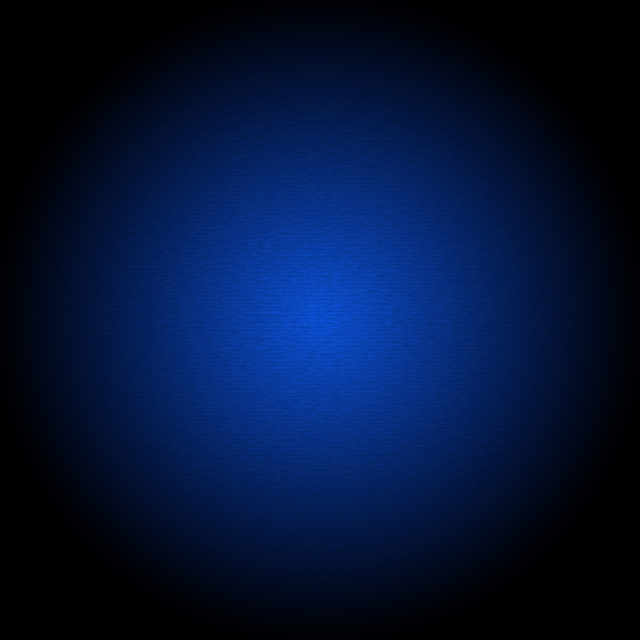
A Shadertoy shader for this background:

```glsl
// A deep blue radial glow fading to black, over finely ribbed fabric.
// The glow is a nearly linear cone with a soft toe; the weave is a row of
// horizontal ribs bent and broken up by gradient noise.

vec2 hashGradient(vec2 cell) {
    vec2 p = fract(cell * vec2(0.1031, 0.1030));
    p += dot(p, p.yx + 33.33);
    float angle = 6.2832 * fract((p.x + p.y) * p.x * 17.31);
    return vec2(cos(angle), sin(angle));
}

float gradientNoise(vec2 p) {
    vec2 cell = floor(p), f = fract(p);
    vec2 u = f * f * f * (f * (f * 6.0 - 15.0) + 10.0);
    vec2 e = vec2(0.0, 1.0);
    float bottom = mix(dot(hashGradient(cell), f),
                       dot(hashGradient(cell + e.yx), f - e.yx), u.x);
    float top = mix(dot(hashGradient(cell + e.xy), f - e.xy),
                    dot(hashGradient(cell + e.yy), f - e.yy), u.x);
    return mix(bottom, top, u.y);
}

// Relief of the cloth, around zero
float weave(vec2 uv) {
    const float ribCount = 165.0;
    float bend = 0.6 * gradientNoise(uv * vec2(60.0, 110.0));
    float rib = sin(6.2832 * (uv.y * ribCount + bend));
    float thread = gradientNoise(uv * vec2(75.0, 210.0) + 7.0);
    float grain = gradientNoise(uv * vec2(190.0, 230.0) + 31.0);

    // Fade the ribs when the canvas is too small to resolve them
    float resolved = smoothstep(2.0, 3.0, iResolution.y / ribCount);
    return resolved * (0.045 * rib + 0.10 * thread + 0.07 * grain);
}

void mainImage(out vec4 fragColor, in vec2 fragCoord) {
    vec2 uv = fragCoord / iResolution.xy;

    // Radial glow: rounded tip, straight slope, soft toe at the rim
    float radius = length(vec2(uv - vec2(0.5, 0.502)));
    float slope = 1.0 - 2.0 * sqrt(radius * radius + 0.0004);
    float glow = 0.5 * (slope + sqrt(slope * slope + 0.0025));
    glow *= 1.0 - smoothstep(0.45, 0.66, radius);

    // Blue ramp, with green falling off slightly faster
    vec3 color = vec3(0.045 * glow, 0.31 * pow(glow, 1.08), 0.82 * glow);
    color *= 1.0 + weave(uv);

    fragColor = vec4(color, 1.0);
}
```
